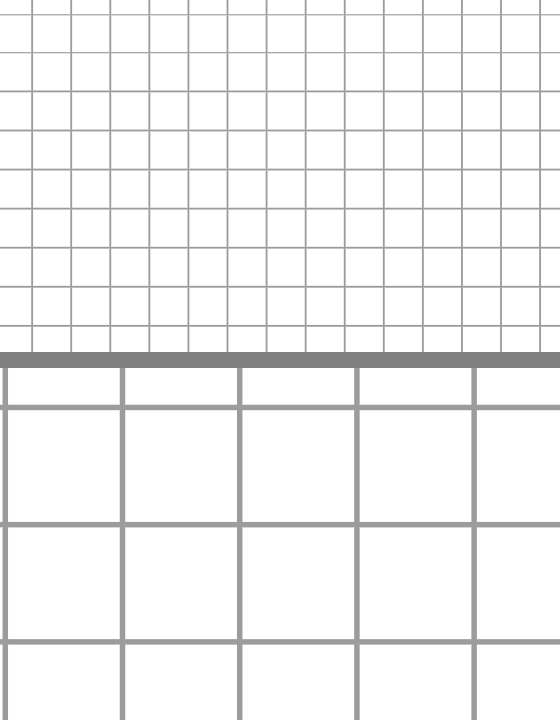
Top: the whole. Bottom: its middle third, enlarged.
This pattern is drawn by a WebGL 2 fragment shader. Its source:

```glsl
#version 300 es
precision highp float;
// Square grid of thin grey rules on white paper, about 14 lines across and 9 down.
// Each axis finds its nearest rule by rounding, then measures the pixel's overlap
// with it; the two topmost rows are finer and sit slightly low.

uniform vec2 u_resolution;
out vec4 fragColor;

// Lengths are fractions of the canvas height.
const float PITCH = 0.111;
const vec2 FIRST_RULE = vec2(0.0913, 0.0743);
const float RULE_WIDTH = 0.0052;
const float FINE_WIDTH = 0.0033;
const float FIRST_FINE_ROW = 7.0;

const vec3 PAPER = vec3(1.0);
const vec3 RULE_GREY = vec3(0.61);

// Share of a pixel covered by a rule whose centre lies at the given offset.
float ruleCoverage(float offset, float width, float pixel) {
    float low = max(offset - 0.5 * pixel, -0.5 * width);
    float high = min(offset + 0.5 * pixel, 0.5 * width);
    return clamp((high - low) / pixel, 0.0, 1.0);
}

// Signed distance from the nearest of a set of evenly spaced rules.
float nearestRule(float position, float first, float pitch) {
    return position - first - pitch * round((position - first) / pitch);
}

// Downward drift of a fine row: small on the first, larger on the next.
float rowDrift(float row) {
    float step_ = max(row - FIRST_FINE_ROW, 0.0);
    return row < FIRST_FINE_ROW ? 0.0 : 0.001 + 0.0033 * step_;
}

void main() {
    float pixel = 1.0 / u_resolution.y;
    vec2 p = gl_FragCoord.xy * pixel;

    // Upright rules
    float across = nearestRule(p.x, FIRST_RULE.x, PITCH);
    float upright = ruleCoverage(across, RULE_WIDTH, pixel);

    // Level rules, finer towards the top
    float row = round((p.y - FIRST_RULE.y) / PITCH);
    float along = nearestRule(p.y, FIRST_RULE.y, PITCH) + rowDrift(row);
    float rowWidth = row < FIRST_FINE_ROW ? RULE_WIDTH : FINE_WIDTH;
    float level = ruleCoverage(along, rowWidth, pixel);

    // Ink on paper
    float ink = max(upright, level);
    fragColor = vec4(mix(PAPER, RULE_GREY, ink), 1.0);
}
```
